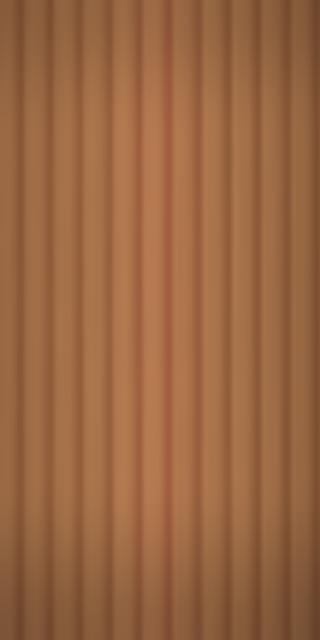
Reproduce this texture procedurally as a WebGL 2 fragment shader.

```glsl
#version 300 es
precision highp float;
// Vertical ribbed wood: soft rounded ribs parted by blurred dark grooves.
// Each rib is a repeated cell with its own small tint; gradient noise adds
// faint grain, and a broad falloff of light darkens the borders.

uniform vec2 u_resolution;
out vec4 fragColor;

const float RIB_WIDTH = 0.0925;     // share of the canvas width
const float FIRST_GROOVE = 0.066;
const float FADE_LEFT = 0.25;       // groove shadow, in rib widths
const float FADE_RIGHT = 0.14;
const vec3 RIDGE = vec3(0.700, 0.478, 0.308);
const vec3 GROOVE_TINT = vec3(0.865, 0.805, 0.790);
const vec3 WARM_TINT = vec3(0.020, -0.012, 0.004);
const float LIGHT_CENTRE = 0.46;
const float SIDE_DARKENING = 0.165;
const float TOP_DARKENING = 0.13;
const float BOTTOM_DARKENING = 0.20;
const float RIB_VARIATION = 0.025;
const float GRAIN = 0.022;
const float HIGHLIGHT = 0.022;

float hash(float n) {
    return fract(sin(n * 91.17 + 4.3) * 4375.85);
}

vec2 gradient(vec2 cell) {
    float angle = 6.2832 * hash(dot(cell, vec2(1.37, 17.31)));
    return vec2(cos(angle), sin(angle));
}

float gradientNoise(vec2 p) {
    vec2 i = floor(p), f = fract(p);
    vec2 u = f * f * f * (f * (f * 6.0 - 15.0) + 10.0);
    vec2 e = vec2(0.0, 1.0);
    float low = mix(dot(gradient(i), f), dot(gradient(i + e.yx), f - e.yx), u.x);
    float high = mix(dot(gradient(i + e.xy), f - e.xy), dot(gradient(i + e.yy), f - e.yy), u.x);
    return mix(low, high, u.y);
}

float bell(float x, float width) {
    return exp(-x * x / (width * width));
}

// Broad light: brightest left of the middle, dim at every border
float lighting(vec2 uv) {
    float side = pow(abs(uv.x - LIGHT_CENTRE) / 0.5, 1.6);
    float top = smoothstep(0.78, 1.0, uv.y);
    float bottom = 1.0 - smoothstep(0.0, 0.26, uv.y);
    return (1.0 - SIDE_DARKENING * side) * (1.0 - TOP_DARKENING * top)
         * (1.0 - BOTTOM_DARKENING * bottom);
}

void main() {
    vec2 uv = gl_FragCoord.xy / u_resolution;

    // Rib cell and the position across it
    float across = (uv.x - FIRST_GROOVE) / RIB_WIDTH;
    float rib = floor(across);
    float x = across - rib;

    // Shadow is wide before a groove and narrow after it
    float groove = max(bell(x, FADE_RIGHT), bell(1.0 - x, FADE_LEFT));
    vec3 color = RIDGE * mix(vec3(1.0), GROOVE_TINT, groove);

    // Per-rib tone, hidden at the grooves so that neighbours join smoothly
    color *= 1.0 + RIB_VARIATION * (hash(rib) - 0.5) * (1.0 - groove);

    // Thin lit edge beside the grooves of the right half
    color *= 1.0 + HIGHLIGHT * bell(x - 0.24, 0.06) * smoothstep(0.48, 0.58, uv.x);

    // Warmer middle, then long fine grain
    color += WARM_TINT * bell(uv.x - 0.51, 0.09) * (0.35 + groove);
    float grain = gradientNoise(uv * vec2(48.0, 3.0))
                + 0.5 * gradientNoise(uv * vec2(24.0, 9.0) + 31.0);
    color *= 1.0 + GRAIN * grain;

    fragColor = vec4(color * lighting(uv), 1.0);
}
```
